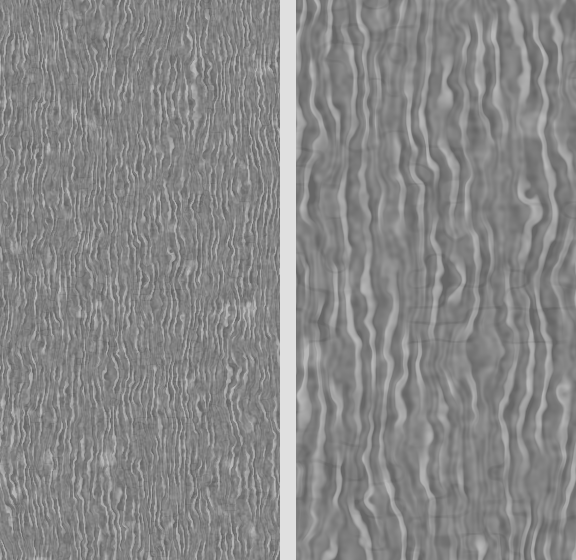
Left: the whole. Right: its middle third, enlarged.
This texture map is drawn by a Shadertoy shader. Its source:

```glsl
// Grey weathered wood grain: fine jagged upright ripples with small pale worn spots.

vec2 hash2(vec2 c) {
    vec3 q = fract(c.xyx * vec3(.1031, .1030, .0973));
    q += dot(q, q.yzx + 33.33);
    return fract((q.xx + q.yz) * q.zy);
}

// Smooth value noise, 0 to 1
float noise(vec2 p) {
    vec2 c = floor(p), f = fract(p);
    f = f * f * (3. - 2. * f);
    float low = mix(hash2(c).x, hash2(c + vec2(1, 0)).x, f.x);
    float high = mix(hash2(c + vec2(0, 1)).x, hash2(c + 1.).x, f.x);
    return mix(low, high, f.y);
}

// Grain direction: broad sway and gentle bends
vec2 bendGrain(vec2 p) {
    p.x += .06 * (noise(p * vec2(4, 3)) - .5);
    p.x += .018 * (noise(p * vec2(11, 9) + 31.) - .5);
    return p;
}

// Ripple phase: uneven spacing plus jagged little wiggles
float ripplePhase(vec2 p, vec2 grain) {
    float phase = 6.2832 * 50. * grain.x;
    phase += 6.5 * noise(grain * vec2(24, 12) + 57.);
    phase += 3.4 * noise(p * vec2(48, 38) + 13.);
    return phase + 1.5 * noise(p * vec2(95, 80) + 71.);
}

void mainImage(out vec4 fragColor, in vec2 fragCoord) {
    vec2 p = fragCoord / iResolution.x;
    vec2 grain = bendGrain(p);
    float phase = ripplePhase(p, grain);

    // Pale crests, broken into short streaks between darker grooves
    float crest = smoothstep(.0, .9, sin(phase)) - .2;
    float streak = smoothstep(.2, .75, noise(grain * vec2(62, 21) + 7.));

    // Shaded flanks and finer secondary ripples
    float flank = cos(phase) * mix(.5, 1., streak);
    float fineRipple = sin(2.2 * phase + 5. * noise(p * vec2(55, 35) + 29.));

    // Thin dark curls that cross the grain here and there
    float contour = abs(noise(p * vec2(42, 48) + 91.) - .5);
    float curl = (1. - smoothstep(.02, .12, contour)) * smoothstep(.4, .7, noise(p * vec2(16, 14) + 3.));

    // Thin fibres and specks
    float fibre = noise(grain * vec2(125, 48)) - .5;
    float speck = noise(p * vec2(128, 140) + 11.) - .5;

    // Small ragged worn spots
    float wear = .5 * noise(p * vec2(18, 17) + 83.) + .5 * noise(p * vec2(46, 32) + 5.);
    float spots = smoothstep(.64, .86, wear) * noise(grain * vec2(85, 38) + 43.);

    float tone = .506 + .185 * crest * streak + .034 * flank + .018 * fineRipple;
    tone += .075 * fibre + .06 * speck + .15 * spots - .035 * curl;
    fragColor = vec4(vec3(clamp(tone, .4, .72)), 1);
}
```
